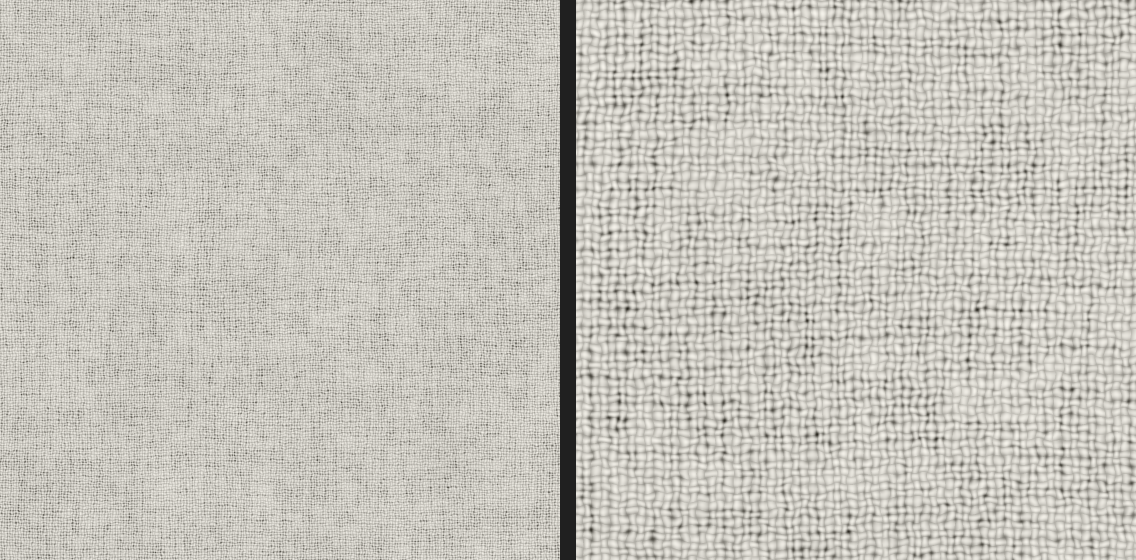
Left: the whole. Right: its middle third, enlarged.
Write a WebGL 2 fragment shader that draws this texture.

```glsl
#version 300 es
precision highp float;
// Pale linen cloth in plain weave: rounded threads pass over and under each
// other, with dark uneven pores at the crossings. Gradient noise bends the
// threads and opens or closes each gap along its length, giving streaks.

uniform vec2 u_resolution;
out vec4 fragColor;

const float THREADS = 200.0;      // threads across the canvas
const float BASE = 0.822;         // brightness before gaps darken it
const vec3 TINT = vec3(0.010, 0.0, -0.030);
const float HUMP = 0.19;          // roundness of the threads
const float PORE = 0.33;          // depth of holes at crossings
const float SEAM = 0.035;         // depth of lines between threads
const float GAP_WIDTH = 0.29;     // in thread pitches
const float BEND = 1.3;           // slow drift, in thread pitches
const float JITTER = 0.50;        // local unevenness, in thread pitches
const float CLOUD = 0.014;        // broad tone variation
const float FIBRE = 0.075;        // fine tone variation
const int SAMPLES = 3;            // supersamples per pixel side
const float PI = 3.14159;

float hash(vec2 cell) {
    uvec2 q = uvec2(ivec2(cell)) * uvec2(1597334673u, 3812015801u);
    uint n = (q.x ^ q.y) * 1597334673u;
    n = (n ^ (n >> 15u)) * 2246822519u;
    return float((n ^ (n >> 13u)) >> 8u) / 16777216.0;
}

float cornerSlope(vec2 corner, vec2 offset) {
    float angle = 2.0 * PI * hash(corner);
    return dot(vec2(cos(angle), sin(angle)), offset);
}

// Gradient noise, roughly -0.7 to 0.7
float noise(vec2 p) {
    vec2 i = floor(p), f = p - i;
    vec2 s = f * f * f * (f * (f * 6.0 - 15.0) + 10.0);
    vec2 e = vec2(1.0, 0.0);
    float low = mix(cornerSlope(i, f), cornerSlope(i + e, f - e), s.x);
    float high = mix(cornerSlope(i + e.yx, f - e.yx),
                     cornerSlope(i + e.xx, f - e.xx), s.x);
    return mix(low, high, s.y);
}

// How far one gap between threads stands open at a place along it
float openness(float line, float along, float seed) {
    float single = noise(vec2(line * 0.73 + seed, along * 20.0));
    float band = noise(vec2(line * 0.17 + seed, along * 4.0 + 40.0));
    return smoothstep(-0.55, 0.65, 1.2 * single + 0.5 * band);
}

float weave(vec2 uv) {
    // Uneven thread positions
    vec2 p = uv * THREADS;
    vec2 drift = vec2(noise(uv * vec2(7.0, 5.0) + 11.3),
                      noise(uv * vec2(5.0, 7.0) + 57.7));
    vec2 local = vec2(noise(p * vec2(0.55, 0.50) + 83.1),
                      noise(p * vec2(0.50, 0.55) + 29.6));
    p += BEND * drift + JITTER * local;

    // The upper thread at each crossing alternates like a checkerboard
    vec2 cell = floor(p), f = p - cell - 0.5;
    bool warpOver = mod(cell.x + cell.y, 2.0) < 0.5;
    vec2 t = warpOver ? f : f.yx;
    float hump = cos(PI * t.x) * mix(0.6, 1.0, cos(PI * t.y));

    // Gaps between threads and pores where they cross
    vec2 line = round(p);
    vec2 d = (p - line) / GAP_WIDTH;
    vec2 gap = exp(-d * d);
    vec2 open = vec2(openness(line.x, uv.y, 5.2), openness(line.y, uv.x, 301.4));
    float chance = hash(line + 700.0);
    float poreDepth = (open.x + open.y) * 0.5 * mix(0.2, 1.7, chance);
    float dark = PORE * gap.x * gap.y * poreDepth + SEAM * dot(gap, open);

    // Broad tone and fine fibres
    float cloud = noise(uv * vec2(12.0, 3.0) + 17.9) + noise(uv * vec2(4.0, 13.0) + 71.2);
    float fibre = noise(p * 1.3 + 140.5);
    return BASE + HUMP * (hump - 0.54) - dark + CLOUD * cloud + FIBRE * fibre;
}

void main() {
    float scale = min(u_resolution.x, u_resolution.y);
    float value = 0.0;
    for (int j = 0; j < SAMPLES; j++) {
        for (int i = 0; i < SAMPLES; i++) {
            vec2 shift = (vec2(i, j) + 0.5) / float(SAMPLES) - 0.5;
            value += weave((gl_FragCoord.xy + shift) / scale);
        }
    }
    value /= float(SAMPLES * SAMPLES);
    fragColor = vec4(clamp(value + TINT, 0.0, 1.0), 1.0);
}
```
